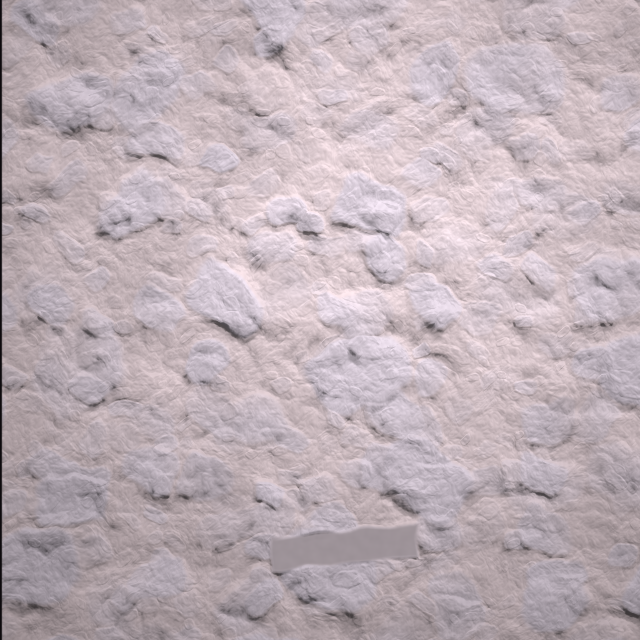
Reproduce this texture procedurally as a WebGL 2 fragment shader.

```glsl
#version 300 es
precision highp float;
// Pale, lumpy mineral crust lit from above by a soft spot light.
// A height field of scattered flat-topped stones and billowed gradient noise
// is shaded by its slope, with short cast shadows for the dark crevices.

uniform vec2 u_resolution;
out vec4 fragColor;

vec2 hash2(vec2 p) {
  vec3 q = fract(p.xyx * vec3(0.1031, 0.1030, 0.0973));
  q += dot(q, q.yzx + 33.33);
  return fract((q.xx + q.yz) * q.zy);
}

float cornerSlope(vec2 cell, vec2 offset) {
  float angle = 6.2832 * hash2(cell + 71.0).x;
  return dot(vec2(cos(angle), sin(angle)), offset);
}

float gradientNoise(vec2 p) {
  vec2 i = floor(p), f = p - i;
  vec2 u = f * f * f * (f * (f * 6.0 - 15.0) + 10.0);
  float low = mix(cornerSlope(i, f), cornerSlope(i + vec2(1, 0), f - vec2(1, 0)), u.x);
  float high = mix(cornerSlope(i + vec2(0, 1), f - vec2(0, 1)), cornerSlope(i + 1.0, f - 1.0), u.x);
  return mix(low, high, u.y);
}

// Rounded lumps with sharp creases; every octave has a similar slope.
float billow(vec2 p) {
  float sum = 0.0, freq = 9.0;
  for (int i = 0; i < 5; i++) {
    float n = gradientNoise(p * freq + float(i) * 17.3);
    sum += (sqrt(n * n + 0.002) * 0.24 + n * 0.05) / freq;
    freq *= 2.03;
  }
  return sum;
}

// Tallest flat-topped stone over p, in one grid of scattered stones.
float stoneLayer(vec2 p, float seed) {
  vec2 cell = floor(p);
  float top = 0.0;
  for (int y = -1; y <= 1; y++) {
    for (int x = -1; x <= 1; x++) {
      vec2 id = cell + vec2(x, y);
      vec2 place = hash2(id + seed), kind = hash2(id + seed + 37.0);
      vec2 d = p - id - 0.5 - (place - 0.5) * 0.6;
      float angle = (kind.x - 0.5) * 1.8;
      d = mat2(cos(angle), -sin(angle), sin(angle), cos(angle)) * d;
      d = abs(d * vec2(0.8, 1.15)) / mix(0.26, 0.5, place.y);
      float r = pow(d.x * d.x * d.x + d.y * d.y * d.y, 0.3333);
      float dome = smoothstep(1.02, 0.74, r) * (1.0 - 0.15 * r * r);
      top = max(top, dome * mix(0.25, 1.0, kind.y) * step(0.3, fract(kind.x * 7.31)));
    }
  }
  return top;
}

// Signed distance to the one smooth slab near the bottom.
float slabDistance(vec2 p) {
  vec2 q = p - vec2(0.54, 0.145);
  q.y -= q.x * 0.1;
  q = abs(q + 0.008 * gradientNoise(p * 22.0)) - vec2(0.115, 0.027);
  return length(max(q, 0.0)) + min(max(q.x, q.y), 0.0);
}

// x: height, y: how much of a large stone covers the point.
vec2 surface(vec2 p) {
  vec2 warp = vec2(gradientNoise(p * 11.0), gradientNoise(p * 11.0 + 50.0)) * 0.022;
  warp += vec2(gradientNoise(p * 38.0 + 9.0), gradientNoise(p * 38.0 + 80.0)) * 0.007;
  vec2 q = p + warp;
  float height = billow(p + warp * 0.5), cover = 0.0, scale = 6.5;
  for (int i = 0; i < 4; i++) {
    float top = stoneLayer(q * scale + float(i) * 5.7, float(i) * 113.0 + 11.0);
    height += top * 0.062 / scale;
    cover = max(cover, top * (1.0 - 0.25 * float(i)));
    scale *= 1.75;
  }
  float slab = smoothstep(0.004, -0.004, slabDistance(p));
  return mix(vec2(height, cover), vec2(0.019, 0.5), slab);
}

void main() {
  vec2 p = gl_FragCoord.xy / u_resolution.y;
  vec2 toLight = normalize(vec2(0.3, 1.0));
  float e = 0.002;

  // Slope towards the light, and height of whatever stands in its way
  vec2 here = surface(p);
  float slope = (here.x - surface(p + toLight * e).x) / e;
  float nearRise = (surface(p + toLight * 0.006).x - here.x) / 0.006;
  float farRise = (surface(p + toLight * 0.014).x - here.x) / 0.014;

  // Spot light falling off towards the edges, with faint blotches and grain
  float falloff = smoothstep(0.0, 0.87, length((p - vec2(0.6, 0.66)) * vec2(0.92, 1.0)));
  float light = mix(0.87, 0.60, falloff);
  light *= 1.0 + 0.07 * gradientNoise(p * 7.0 + 31.0) + 0.05 * gradientNoise(p * 150.0);
  light *= 1.0 + 0.17 * clamp(slope, -1.2, 0.8);
  light *= 1.0 - 0.16 * smoothstep(0.15, 0.75, farRise);
  light *= 1.0 - 0.42 * smoothstep(0.6, 1.35, nearRise);

  // Warm dust in the hollows, cool lavender on the stones
  float cool = smoothstep(0.1, 0.75, here.y + 0.25 * gradientNoise(p * 14.0));
  vec3 color = light * mix(vec3(1.02, 0.935, 0.955), vec3(0.995, 0.94, 0.995), cool);

  // Flat grey face of the slab, and the dark strip along the left side
  float slabFace = smoothstep(0.002, -0.006, slabDistance(p));
  color = mix(color, vec3(0.60, 0.56, 0.58) * (1.0 + 0.04 * gradientNoise(p * 60.0)), slabFace * 0.85);
  color = mix(vec3(0.05, 0.04, 0.05), color, smoothstep(0.0015, 0.0045, p.x));
  fragColor = vec4(clamp(color, 0.0, 1.0), 1.0);
}
```
